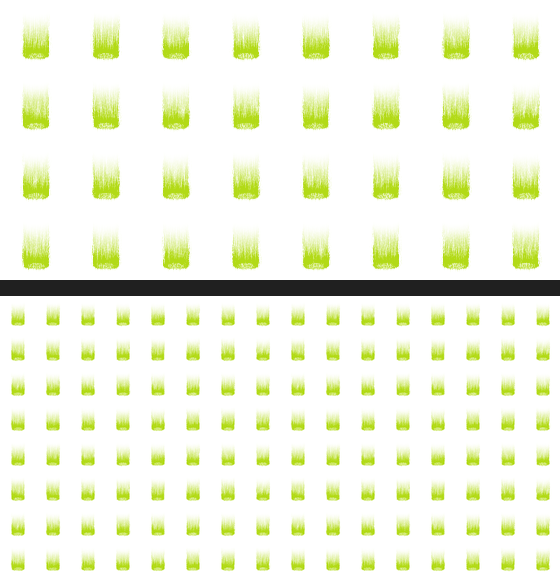
Top, the tile; bottom, the same tile 2 across and 2 down.
A WebGL 1 fragment shader for this pattern:

```glsl
precision highp float;

uniform vec2 u_resolution;

const vec2 REPEATS = vec2(8.0, 4.0);
const vec3 PAPER = vec3(1.0);
const vec3 LIME = vec3(0.70, 0.855, 0.09);

vec2 hash2(vec2 p) {
  vec3 q = fract(p.xyx * vec3(0.1031, 0.1030, 0.0973));
  q += dot(q, q.yzx + 33.33);
  return fract((q.xx + q.yz) * q.zy);
}

// Distance to the nearest scattered point
float cellular(vec2 p, vec2 seed) {
  vec2 id = floor(p);
  vec2 f = fract(p);
  float nearest = 2.0;
  for (int j = -1; j <= 1; j++) {
    for (int i = -1; i <= 1; i++) {
      vec2 cell = vec2(float(i), float(j));
      vec2 offset = cell + hash2(id + cell + seed) - f;
      nearest = min(nearest, dot(offset, offset));
    }
  }
  return sqrt(nearest);
}

// Upright fibres: cellular noise stretched along y, in 0..1
float fibres(vec2 p, vec2 scale, vec2 seed) {
  return 1.0 - smoothstep(0.1, 0.95, cellular(p * scale, seed));
}

// Soft-edged column with a rounded foot; height is measured from the foot
float columnMask(float x, float height, float halfWidth, float rough) {
  float side = 1.0 - smoothstep(halfWidth - 0.014, halfWidth + 0.014, abs(x) + rough);
  float foot = smoothstep(-0.012, 0.02, height + rough);
  return side * foot;
}

// Dense near the foot, thinning to nothing at the top
float fadeUp(float height, float reach) {
  float decay = exp(-5.6 * max(height - 0.13, 0.0) / reach);
  return decay * (1.0 - smoothstep(0.4, 0.68, height));
}

// Worn oval near the foot
float wornOval(vec2 p, vec2 radii) {
  return 1.0 - smoothstep(0.6, 1.15, length(p / radii));
}

float brushInk(vec2 p, vec2 id) {
  vec2 seed = id * 61.0 + 17.0;
  vec2 vary = hash2(id + 5.0);

  float streak = fibres(p, vec2(46.0, 5.0), seed);
  float longStreak = fibres(p, vec2(27.0, 2.5), seed + 211.0);
  float grain = fibres(p, vec2(52.0, 30.0), seed + 401.0);
  float texture = 0.4 * streak + 0.3 * longStreak + 0.3 * grain;

  float x = p.x - 0.515;
  float curve = pow(min(abs(x) / 0.18, 1.2), 4.0);
  float height = p.y - 0.15 - 0.036 * curve;
  float rough = 0.035 * (0.5 - texture);

  float body = columnMask(x, height, 0.178, rough);
  float fade = fadeUp(height, mix(0.85, 1.1, vary.x));

  // Fibres gain contrast as the ink thins out
  float contrast = mix(2.1, 0.7, smoothstep(0.3, 1.0, fade));
  float ink = body * fade * max(1.0 + contrast * (texture - 0.45), 0.0);

  float oval = wornOval(vec2(x, p.y - 0.2), vec2(0.135, 0.05));
  ink *= 1.0 - oval * mix(0.8, 0.35, grain) * mix(0.85, 1.0, vary.y);

  // Faint dust around the edge
  float haze = columnMask(x, height + 0.03, 0.2, 2.0 * rough);
  ink += 0.09 * haze * (1.0 - body) * fade * grain;
  return clamp(ink, 0.0, 1.0);
}

void main() {
  vec2 grid = gl_FragCoord.xy / u_resolution * REPEATS;
  vec2 id = mod(floor(grid), REPEATS);
  float ink = brushInk(fract(grid), id);
  gl_FragColor = vec4(mix(PAPER, LIME, ink), 1.0);
}
```
